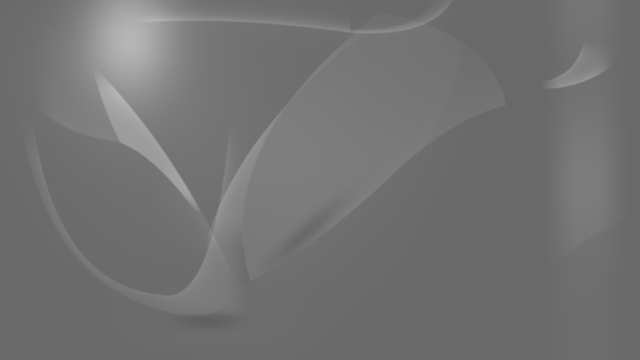
Give the GLSL for this background, as a Shadertoy shader.

```glsl
// Grey studio backdrop with translucent folded veils, a soft lamp and a side column.
// Every fold is a signed distance to a parabola; veils are the areas between folds,
// shaded with one-sided sheens. The canvas is 4.32 units high, origin lower left.

// Signed distance to the parabola a-c with control b, positive on the side of b.
float bend(vec2 p, vec2 a, vec2 b, vec2 c) {
    vec2 e = b - a, g = c - a;
    float k = 1.0 / (e.x * g.y - e.y * g.x);
    vec2 dv = vec2(g.y, -g.x) * k, dw = vec2(-e.y, e.x) * k, du = -dv - dw;
    float v = dot(p - a, dv), w = dot(p - a, dw), u = 1.0 - v - w;
    vec2 slope = 2.0 * v * dv - 4.0 * (u * dw + w * du);
    return (v * v - 4.0 * u * w) / max(length(slope), 0.001);
}

// Smooth half plane, and a highlight that starts at an edge and fades inward.
float side(float d) { return smoothstep(-0.015, 0.015, d); }
float sheen(float d, float width) { return side(d) * exp(-max(d, 0.0) / width); }

// Soft window between two limits.
float span(float x, float lo, float hi, float soft) {
    return smoothstep(lo - soft, lo + soft, x) * (1.0 - smoothstep(hi - soft, hi + soft, x));
}

// Soft elliptical spot.
float spot(vec2 p, vec2 centre, vec2 size) {
    vec2 q = (p - centre) / size;
    return exp(-dot(q, q));
}

// Wide veil on the right, with its dark crease.
float bodyVeil(vec2 p, float ribbonRight) {
    float low = p.x < 4.6 ? -bend(p, vec2(3.05, 0.97), vec2(3.9, 1.45), vec2(4.6, 2.12))
                          : bend(p, vec2(4.6, 2.12), vec2(5.4, 2.9), vec2(6.06, 3.05));
    float tip = bend(p, vec2(5.3, 3.95), vec2(5.95, 3.65), vec2(6.08, 3.05));
    float arc = bend(p, vec2(5.55, 4.32), vec2(5.62, 3.5), vec2(5.2, 2.75));
    float inside = side(-ribbonRight) * side(low) * side(-tip) * span(p.x, 2.8, 6.07, 0.02);
    float light = 0.022 + 0.03 * spot(p, vec2(3.9, 2.4), vec2(1.3, 1.1))
                + 0.025 * sheen(low, 0.25) + 0.012 * side(-arc);
    vec2 q = mat2(0.74, -0.67, 0.67, 0.74) * (p - vec2(3.65, 1.5));
    float crease = exp(-q.x * q.x / 0.4 - q.y * q.y / 0.012);
    float spill = 0.02 * side(-low) * exp(min(low, 0.0) / 0.7) * span(p.x, 2.9, 5.4, 0.7);
    return inside * (light * (1.0 - 0.5 * smoothstep(3.3, 4.4, p.y)) - 0.075 * crease) + spill;
}

// Rising central ribbon, crossing itself near its top.
float centreRibbon(vec2 p, float left, float right) {
    float fill = side(-left) * side(right) + 0.5 * side(left) * side(-right);
    float light = 0.05 + 0.05 * spot(p, vec2(3.05, 2.5), vec2(0.5, 0.8)) + 0.04 * sheen(-left, 0.05);
    return fill * light * span(p.y, 1.5, 3.85, 0.25) * span(p.x, 2.4, 4.4, 0.1);
}

// Slanted blade and the shelf under the lamp.
float leftVeil(vec2 p) {
    float blade = bend(p, vec2(1.1, 3.55), vec2(1.9, 2.755), vec2(2.5, 1.62));
    float back = bend(p, vec2(1.1, 3.55), vec2(1.25, 2.95), vec2(1.48, 2.55));
    float shelf = p.x < 1.4 ? -bend(p, vec2(0.42, 3.05), vec2(0.75, 2.72), vec2(1.4, 2.62))
                            : bend(p, vec2(1.4, 2.62), vec2(1.8, 2.5), vec2(2.3, 1.85));
    float fill = side(-blade) * side(-back) * side(shelf) * span(p.y, 1.85, 3.35, 0.2);
    float glow = sheen(shelf, 0.3) * side(-blade) * span(p.x, 0.55, 2.25, 0.15);
    float tail = sheen(-blade, 0.16) * span(p.y, 1.2, 2.2, 0.25) * span(p.x, 1.9, 2.85, 0.1);
    return fill * (0.1 + 0.05 * sheen(-blade, 0.1)) + 0.05 * glow + 0.045 * tail;
}

// Hanging loop: a band between an inner and an outer fold.
float loopVeil(vec2 p) {
    float inner = p.x < 1.95 ? bend(p, vec2(0.42, 2.72), vec2(0.715, 0.89), vec2(1.95, 0.78))
                             : bend(p, vec2(1.95, 0.78), vec2(2.4, 0.7), vec2(2.62, 1.82));
    float outer = p.x < 2.2 ? bend(p, vec2(0.28, 2.7), vec2(0.66, 0.78), vec2(2.2, 0.54))
                            : bend(p, vec2(2.2, 0.54), vec2(2.65, 0.5), vec2(2.76, 0.75));
    float reach = span(p.y, 0.4, 2.65, 0.35) * span(p.x, 0.2, 2.85, 0.15);
    float band = side(inner) * (p.x < 2.2 ? side(-outer) : smoothstep(0.5, 0.6, p.y));
    float light = 0.02 + 0.05 * sheen(inner, 0.08) + 0.045 * spot(p, vec2(2.45, 0.95), vec2(0.5, 0.5));
    float shade = side(outer) * spot(p, vec2(2.5, 0.47), vec2(0.38, 0.11));
    float halo = 0.018 * spot(p, vec2(2.5, 0.4), vec2(0.9, 0.3));
    return band * reach * light - 0.06 * shade + halo;
}

// Thin ribbon along the top, splitting in two at its right end.
float topRibbon(vec2 p) {
    float low = p.x < 4.2 ? bend(p, vec2(1.65, 4.05), vec2(2.8, 4.13), vec2(4.2, 3.93))
                          : -bend(p, vec2(4.2, 3.93), vec2(5.15, 3.86), vec2(5.43, 4.32));
    float high = bend(p, vec2(4.2, 3.96), vec2(5.05, 3.95), vec2(5.2, 4.32));
    float cut = p.x < 4.2 ? 1.0 : mix(0.2, 1.0, side(high));
    float light = 0.13 * sheen(low, 0.07) * cut + 0.02 * sheen(-low, 0.25);
    return light * span(p.x, 1.75, 5.42, 0.2);
}

// Upright column with a crescent and a lower fold.
float sideColumn(vec2 p) {
    float fold = bend(p, vec2(6.6, 1.1), vec2(6.95, 1.42), vec2(7.45, 1.67));
    float low = -bend(p, vec2(6.5, 3.25), vec2(7.0, 3.25), vec2(7.4, 3.57));
    float high = bend(p, vec2(6.5, 3.34), vec2(6.95, 3.42), vec2(7.02, 3.9));
    float width = smoothstep(6.45, 6.95, p.x) * (1.0 - smoothstep(7.1, 7.62, p.x));
    float light = 0.018 + 0.06 * spot(p, vec2(7.1, 2.1), vec2(2.0, 1.0)) * mix(0.45, 1.0, side(fold))
                + 0.03 * smoothstep(3.3, 4.3, p.y);
    float crescent = side(low) * side(high) * span(p.x, 6.6, 7.25, 0.15) * span(p.y, 3.2, 3.75, 0.1);
    return width * light + crescent * (0.04 + 0.12 * sheen(low, 0.08) + 0.07 * sheen(high, 0.06));
}

void mainImage(out vec4 fragColor, in vec2 fragCoord) {
    vec2 p = fragCoord / iResolution.xy * vec2(7.68, 4.32);
    float left = bend(p, vec2(2.62, 1.82), vec2(3.09, 2.915), vec2(4.4, 3.95));
    float right = bend(p, vec2(2.92, 1.4), vec2(2.815, 2.68), vec2(4.25, 3.92));

    // Backdrop, broad haze and lamp
    float grey = 0.41 + 0.04 * spot(p, vec2(2.3, 2.8), vec2(1.7, 1.7));
    grey += 0.23 * spot(p, vec2(1.55, 3.9), vec2(0.52, 0.68)) + 0.06 * spot(p, vec2(1.4, 3.5), vec2(0.9, 0.8));

    // Veils
    grey += bodyVeil(p, right) + centreRibbon(p, left, right) + leftVeil(p);
    grey += loopVeil(p) + topRibbon(p) + sideColumn(p);
    fragColor = vec4(vec3(grey), 1.0);
}
```
